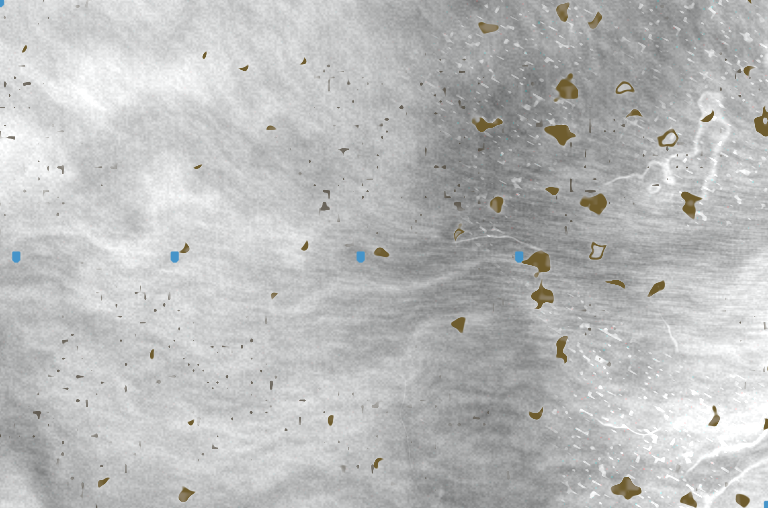
This texture is drawn by a WebGL 2 fragment shader. Its source:

```glsl
#version 300 es
precision highp float;

#define LAKE_CELL 0.115
#define LAKES_WEST 0.2
#define LAKES_EAST 0.6
#define CLOUD_GAIN 0.36
#define FOLD_GAIN 0.24
#define STREAK_GAIN 0.24
#define GRAIN_GAIN 0.09
#define LAKE_BROWN vec3(0.43, 0.36, 0.18)
#define SHORE_BROWN vec3(0.55, 0.50, 0.40)
#define PIN_BLUE vec3(0.27, 0.58, 0.79)

uniform vec2 u_resolution;
out vec4 fragColor;

float hash(vec2 p) {
    return fract(sin(dot(p, vec2(127.1, 311.7))) * 43758.5453);
}

float noise(vec2 p) {
    vec2 i = floor(p), f = fract(p);
    f = f * f * (3.0 - 2.0 * f);
    return mix(mix(hash(i), hash(i + vec2(1, 0)), f.x),
               mix(hash(i + vec2(0, 1)), hash(i + vec2(1, 1)), f.x), f.y);
}

float fbm(vec2 p) {
    float sum = 0.0, amp = 0.5;
    for (int i = 0; i < 5; i++) {
        sum += amp * noise(p);
        p = mat2(1.6, 1.2, -1.2, 1.6) * p + 7.3;
        amp *= 0.5;
    }
    return sum;
}

vec2 rotate(vec2 p, float a) {
    float c = cos(a), s = sin(a);
    return vec2(c * p.x - s * p.y, s * p.x + c * p.y);
}

// Broad light and dark regions of the salt flat
float regionTone(vec2 uv) {
    float tone = 0.745;
    tone += 0.12 * (1.0 - smoothstep(0.1, 0.75, length((uv - vec2(0.08, 1.0)) * vec2(1.0, 0.9))));
    tone -= 0.13 * exp(-pow((uv.x - 0.62 + 0.06 * (uv.y - 0.5)) / 0.13, 2.0));
    tone -= 0.06 * smoothstep(0.5, 0.7, uv.x) * smoothstep(0.3, 0.8, uv.y);
    tone += 0.15 * smoothstep(0.72, 1.0, uv.x) * (1.0 - smoothstep(0.3, 0.75, uv.y));
    return tone;
}

// Scattered lakes: x = water, y = pale crust
vec2 lakes(vec2 p, float aspect, float px) {
    vec2 cover = vec2(0.0);
    vec2 home = floor(p / LAKE_CELL);
    for (int j = -1; j <= 1; j++)
    for (int i = -1; i <= 1; i++) {
        vec2 cell = home + vec2(i, j);
        vec2 rnd = vec2(hash(cell + 3.1), hash(cell + 17.7));
        vec2 centre = (cell + 0.15 + 0.7 * rnd) * LAKE_CELL;
        float east = smoothstep(0.48, 0.66, centre.x / aspect);
        if (hash(cell + 41.3) > mix(LAKES_WEST, LAKES_EAST, east)) continue;

        float size = hash(cell + 59.9);
        float r = mix(0.006, 0.011, east) + mix(0.005, 0.014, east) * size * size;
        vec2 q = rotate(p - centre, mix(-1.5, 0.6, hash(cell + 23.5)));
        q += r * 1.3 * (vec2(noise(p * 55.0), noise(p * 55.0 + 31.0)) - 0.5);
        q.y += (rnd.x - 0.5) * q.x * q.x / r;
        q *= vec2(0.8, mix(0.9, 2.1, rnd.y));
        float d = length(q) - r;

        float water = 1.0 - smoothstep(-px, px, d);
        float hollow = step(0.78, hash(cell + 71.0)) * east;
        float pan = hollow * (1.0 - smoothstep(-px, px, d + r * 0.35));
        float halo = exp(-max(d, 0.0) / 0.005) * mix(0.25, 0.7, hash(cell + 83.0));
        cover.x = max(cover.x, water * (1.0 - pan));
        cover.y = max(cover.y, max(halo * (1.0 - water), 0.7 * pan));
    }
    return cover;
}

// Marker with a rounded top and a blunt tip
float pin(vec2 p, float px) {
    vec2 q = abs(p) - vec2(0.005, 0.008);
    float box = length(max(q, 0.0)) + min(max(q.x, q.y), 0.0) - 0.003;
    float tip = (abs(p.x) - p.y - 0.014) * 0.707;
    return 1.0 - smoothstep(-px, px, max(box, tip));
}

void main() {
    vec2 p = gl_FragCoord.xy / u_resolution.y;
    vec2 uv = gl_FragCoord.xy / u_resolution;
    float aspect = u_resolution.x / u_resolution.y;
    float px = 0.8 / u_resolution.y;
    float east = smoothstep(0.45, 0.68, uv.x);
    vec2 warp = vec2(fbm(p * 3.0 + 5.0), fbm(p * 3.0 + 19.0)) - 0.5;

    // Clouded ground with folded bands and fine streaks
    float tone = regionTone(uv);
    tone += CLOUD_GAIN * (fbm(p * vec2(3.5, 7.0) + warp * 3.0) - 0.48);
    float fold = fbm(vec2(p.x * 3.0, p.y * 17.0) + warp * vec2(2.0, 9.0));
    tone += FOLD_GAIN * (fold - 0.48) * (1.0 - 0.6 * smoothstep(0.4, 0.8, uv.y));
    vec2 along = rotate(p + warp * 0.12, mix(0.1, 0.75, smoothstep(0.3, 0.8, uv.y)));
    tone += STREAK_GAIN * (fbm(along * vec2(24.0, 75.0)) - 0.48) * mix(0.6, 1.0, east);
    tone += GRAIN_GAIN * (noise(p * 260.0) - 0.5);

    // Pale cracks and salt flecks
    float vein = abs(noise(p * 4.5 + warp * 2.5) - 0.5);
    float crack = (1.0 - smoothstep(0.0, 0.022, vein)) * smoothstep(0.45, 0.6, noise(p * 9.0 + 4.0));
    tone += 0.17 * crack * east;
    float fleckZone = east * smoothstep(0.42, 0.62, fbm(p * 5.0 + 50.0));
    tone += 0.2 * fleckZone * smoothstep(0.74, 0.92, noise(rotate(p, 0.5) * vec2(90.0, 160.0)));
    vec3 color = vec3(tone - 0.004, tone, tone + 0.001);

    // Faint red and cyan sparkle
    vec2 dot_ = floor(p * 320.0);
    float sparkle = step(0.965, hash(dot_)) * max(fleckZone, 0.15);
    color += sparkle * 0.12 * (hash(dot_ + 9.0) - 0.5) * vec3(2.0, -1.0, -1.0);

    // Dark specks in loose clusters
    float cluster = smoothstep(0.52, 0.64, fbm(p * 6.0 + 80.0));
    float speck = cluster * smoothstep(0.88, 0.94, noise(p * vec2(105.0, 85.0)));
    color = mix(color, vec3(0.3, 0.27, 0.22), 0.75 * speck);

    // Lakes and their crusts
    vec2 lake = lakes(p, aspect, px);
    color = mix(color, vec3(0.91), 0.65 * lake.y);
    vec3 water = mix(LAKE_BROWN, SHORE_BROWN, smoothstep(0.5, 0.9, noise(p * 75.0)));
    color = mix(color, water, lake.x);

    // Row of paired markers, with one at two opposite corners
    float row = step(p.x, 1.15);
    vec2 q = vec2(mod(p.x + 0.15, 0.678) - 0.15, p.y - 0.494);
    float pins = row * max(pin(q - vec2(0.032, 0.0), px), pin(q - vec2(0.344, 0.0), px));
    pins = max(pins, max(pin(p - vec2(0.0, 0.997), px), pin(p - vec2(aspect, 0.003), px)));
    color = mix(color, PIN_BLUE, pins);

    fragColor = vec4(clamp(color, 0.0, 1.0), 1.0);
}
```
